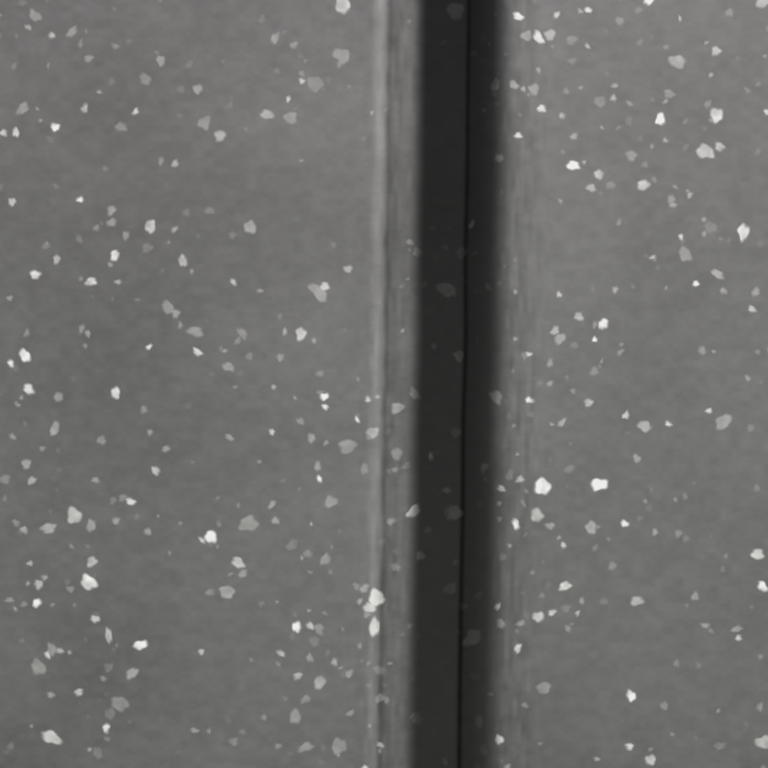
Give the GLSL for this texture, as a three.js fragment shader.

```glsl
// Grey speckled panels divided by a dark, slightly tilted vertical groove.
// The groove and ridge are a 1D profile across x; pale mineral flakes come
// from jittered hash grids, and value noise adds soft wear and grain.
varying vec2 vUv;

float hash(vec2 p) {
  vec3 q = fract(vec3(p.xyx) * 0.1031);
  q += dot(q, q.yzx + 33.33);
  return fract((q.x + q.y) * q.z);
}

float noise(vec2 p) {
  vec2 i = floor(p), f = fract(p);
  f = f * f * (3.0 - 2.0 * f);
  return mix(mix(hash(i), hash(i + vec2(1.0, 0.0)), f.x),
             mix(hash(i + vec2(0.0, 1.0)), hash(i + vec2(1.0)), f.x), f.y);
}

float fbm(vec2 p) {
  float sum = 0.0, amp = 0.5;
  for (int i = 0; i < 4; i++) {
    sum += amp * noise(p);
    p = p * 2.03 + 17.1;
    amp *= 0.5;
  }
  return sum;
}

// Soft vertical line of a given half width
float band(float x, float center, float width) {
  float d = (x - center) / width;
  return exp(-d * d);
}

// One chipped flake: a rotated, stretched blob with a soft rim
float flake(vec2 d, float radius, float seed) {
  float turn = 6.283 * hash(vec2(seed, 3.7));
  float stretch = mix(0.85, 1.4, pow(hash(vec2(seed, 9.1)), 3.0));
  float c = cos(turn), s = sin(turn);
  d = mat2(c, -s, s, c) * d * vec2(stretch, 1.0 / stretch);
  float a = atan(d.y, d.x + 1e-6);
  float outline = 1.0 + 0.10 * sin(3.0 * a + seed) + 0.06 * sin(5.0 * a - seed);
  return 1.0 - smoothstep(-0.0028, 0.0026, length(d) - radius * outline);
}

// Brightest flake over a point, from a jittered grid with uneven density
float flakes(vec2 p, float cells, float chance, vec2 radii, vec2 glow, float salt) {
  vec2 base = floor(p * cells);
  float best = 0.0;
  for (int j = -1; j <= 1; j++) {
    for (int i = -1; i <= 1; i++) {
      vec2 cell = base + vec2(float(i), float(j));
      vec2 key = cell + salt;
      vec2 center = (cell + vec2(hash(key + 5.3), hash(key + 11.9))) / cells;
      float cluster = mix(0.35, 1.65, smoothstep(0.25, 0.75, noise(center * 9.0 + 4.0)));
      float size = hash(key + 23.7);
      float radius = mix(radii.x, radii.y, size * size);
      float light = mix(glow.x, glow.y, pow(hash(key + 41.3), 1.8));
      float present = step(hash(key), chance * cluster);
      float seed = 40.0 * hash(key + 67.1);
      best = max(best, present * light * flake(p - center, radius, seed));
    }
  }
  return best;
}

// 1 inside the groove, fading at its two edges
float grooveMask(float x) {
  return smoothstep(0.529, 0.552, x) * (1.0 - smoothstep(0.634, 0.668, x));
}

// Panel brightness with the ridge and the inset strip beside the groove
float panelTone(vec2 p, float x) {
  float left = mix(0.395, 0.445, p.y) + 0.035 * smoothstep(0.1, 0.48, x);
  float right = mix(0.415, 0.505, p.y) - 0.05 * (1.0 - smoothstep(0.65, 0.71, x));
  float tone = mix(left, right, step(0.6, x));
  tone -= 0.055 * smoothstep(0.494, 0.504, x) * (1.0 - step(0.6, x));
  tone += (0.045 + 0.06 * p.y) * band(x, 0.490, 0.008);
  tone -= 0.045 * band(x, 0.502, 0.004);
  return tone + 0.02 * band(x, 0.522, 0.009);
}

// Groove floor, its black seam and the wall to the right
float grooveTone(vec2 p, float x) {
  float tone = mix(0.18, 0.145, p.y);
  tone -= 0.025 * smoothstep(0.600, 0.606, x);
  tone += 0.06 * smoothstep(0.612, 0.655, x);
  return tone - mix(0.075, 0.04, p.y) * band(x, 0.6045, 0.0035);
}

void main() {
  vec2 p = vUv;
  float x = p.x - 0.014 * (p.y - 0.5) + 0.002 * (noise(vec2(3.0, p.y * 9.0)) - 0.5);
  float groove = grooveMask(x);
  float tone = mix(panelTone(p, x), grooveTone(p, x), groove);

  // Cloudy wear, fine grain, and short broken scuffs beside the groove
  float open = 1.0 - 0.75 * groove;
  tone += 0.06 * open * (fbm(p * 7.0) - 0.47);
  tone += 0.06 * open * (fbm(p * vec2(70.0, 95.0)) - 0.47);
  float rough = band(x, 0.505, 0.03) + band(x, 0.67, 0.035);
  tone += 0.07 * open * rough * (noise(vec2(x * 170.0, p.y * 38.0)) - 0.5);

  // Flakes: large bright chips, mid chips, then faint dust
  vec2 q = p + 0.003 * (vec2(noise(p * 100.0), noise(p * 100.0 + 31.0)) - 0.5);
  float chips = flakes(q, 14.0, 0.46, vec2(0.005, 0.011), vec2(0.16, 0.56), 7.0);
  chips = max(chips, flakes(q, 23.0, 0.36, vec2(0.0035, 0.0075), vec2(0.08, 0.52), 71.0));
  chips = max(chips, flakes(q, 38.0, 0.28, vec2(0.002, 0.005), vec2(0.04, 0.26), 151.0));
  float sparse = 1.0 - 0.7 * band(p.x, 0.30, 0.16) * smoothstep(0.75, 0.95, p.y);
  chips *= sparse * (1.0 - 0.8 * groove) * mix(0.75, 1.15, noise(p * 130.0));
  tone += chips;

  vec3 tint = mix(vec3(0.995, 1.0, 0.975), vec3(1.0, 0.99, 0.985), p.y);
  gl_FragColor = vec4(clamp(tone * tint, 0.0, 0.93), 1.0);
}
```
